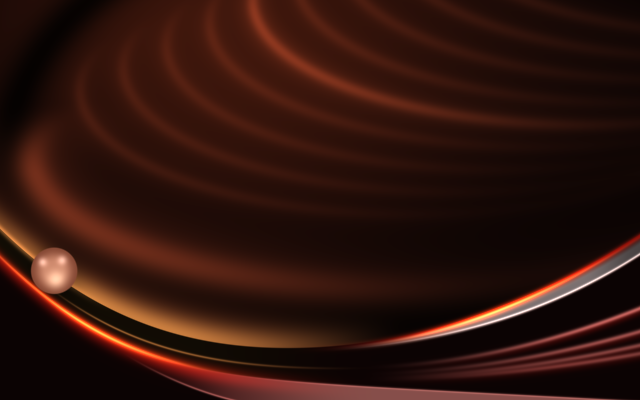
This background is drawn by a WebGL 1 fragment shader. Its source:

```glsl
precision highp float;

uniform vec2 u_resolution;

const vec3 BLACK = vec3(0.035, 0.012, 0.010);
const vec3 BROWN = vec3(0.235, 0.085, 0.045);
const vec3 COPPER = vec3(0.40, 0.165, 0.095);
const vec3 GOLD = vec3(0.80, 0.50, 0.25);
const vec3 EMBER = vec3(0.95, 0.27, 0.05);
const vec3 RED = vec3(0.50, 0.05, 0.03);
const vec3 ROSE = vec3(0.62, 0.36, 0.34);
const vec3 SILVER = vec3(0.48, 0.44, 0.44);

// Soft bell around zero
float bell(float d, float width) {
    return exp(-d * d / (width * width));
}

// Smooth coverage of the positive side
float cover(float d, float px) {
    return smoothstep(-px, px, d);
}

// Approximate signed distance to an ellipse
float ellipse(vec2 p, vec2 center, vec2 radii) {
    vec2 q = (p - center) / radii;
    float f = max(length(q), 0.001);
    return (f - 1.0) * f / max(length(q / radii), 0.001);
}

// Lower rim of the bowl
float rimHeight(float x) {
    float dx = x - 0.72;
    return 0.13 + (0.367 + 0.29 * max(-dx, 0.0)) * dx * dx;
}

// Outer sweep, falling from the left into a flat tail
float sweepHeight(float x) {
    return 0.08 - 0.052 * x + 0.278 * exp(-3.3 * x - 3.0 * x * x);
}

// One ripple, strongest at the lower left
float ripple(vec2 p, vec2 center, vec2 radii, float width) {
    vec2 q = (p - center) / radii;
    float d = ellipse(p, center, radii);
    float fade = (1.0 - smoothstep(-0.15, 0.45, q.y)) * (1.0 - smoothstep(-0.95, 0.4, q.x) * 0.85);
    return fade * (0.65 * bell(d, width) + 0.35 * bell(d, width * 2.6));
}

vec3 bowl(vec2 p) {
    vec2 g = (p - vec2(0.56, 0.92)) / vec2(0.62, 0.43);
    vec3 col = mix(BLACK, BROWN, exp(-dot(g, g)));

    // Stepped family of ripples
    for (int i = -4; i <= 4; i++) {
        float k = float(i);
        float strength = 0.30 + 0.50 * bell(k, 0.6);
        vec2 center = vec2(1.465, 1.0) + k * vec2(0.108, 0.056);
        col += COPPER * strength * ripple(p, center, vec2(0.833, 0.3125), 0.016);
    }

    // Dark groove and the broad wave inside it
    vec2 center = vec2(1.0, 0.604);
    float groove = ellipse(p, center, vec2(0.98, p.y > center.y ? 0.65 : 0.405));
    col *= 1.0 - 0.85 * bell(groove, 0.055);
    col += COPPER * 0.95 * ripple(p, center, vec2(0.92, 0.325), 0.042);

    // Gold light gathered on the rim
    float d = p.y - rimHeight(p.x);
    float along = smoothstep(-0.25, 0.25, p.x) * (1.0 - smoothstep(0.4, 1.02, p.x));
    col += COPPER * 0.5 * along * bell(d, 0.085);
    return mix(col, GOLD, along * bell(d, 0.045));
}

vec3 underside(vec2 p, float px) {
    float rim = rimHeight(p.x);
    float sweep = sweepHeight(p.x);
    float left = 1.0 - smoothstep(0.4, 0.95, p.x);
    vec3 col = vec3(0.045, 0.010, 0.010);

    // Olive band with a fine gold thread
    col = mix(col, vec3(0.065, 0.045, 0.015), left * cover(p.y - sweep, px));
    float thread = p.y - mix(sweep, rim, 0.42);
    col += GOLD * 0.6 * bell(thread, 0.003) * left * smoothstep(0.08, 0.3, p.x);

    // Rose ribbon along the bottom
    float u = min(p.x, 0.78) - 0.31;
    float fold = 0.115 - 0.6 * u + 0.64 * u * u;
    float ribbon = cover(sweep - p.y, px) * cover(p.y - fold, px) * smoothstep(0.28, 0.6, p.x);
    vec3 satin = mix(vec3(0.20, 0.06, 0.06), ROSE * 0.85, smoothstep(0.35, 0.95, p.x));
    col = mix(col, satin, ribbon);
    col += ROSE * 0.7 * bell(p.y - fold, 0.003) * smoothstep(0.3, 0.5, p.x);
    col += ROSE * 0.4 * bell(p.y - sweep, 0.003) * smoothstep(0.5, 0.9, p.x);

    // Glowing edge of the sweep
    float d = p.y - sweep;
    float heat = bell(p.x - 0.23, 0.2);
    col += RED * 0.8 * bell(d + 0.008, 0.022) * left;
    col += EMBER * heat * bell(d, 0.010) + GOLD * heat * bell(d, 0.004);

    // Fan of rose strands
    for (int i = 0; i < 4; i++) {
        float k = pow(0.6, float(i));
        float t = (p.x - 0.85) / 0.75;
        float strand = p.y - mix(0.04 + 0.04 * k, 0.085 + 0.144 * k, t * t);
        float fade = smoothstep(0.05, 0.95, t) * (0.45 + 0.55 * k);
        col += fade * (ROSE * bell(strand, 0.006) + RED * 0.35 * bell(strand + 0.008, 0.010));
    }

    // Silver ribbon rising to the right
    float lower = rim - 0.012 - 0.038 * smoothstep(0.85, 1.6, p.x);
    float t = clamp((p.y - lower) / (rim - lower), 0.0, 1.0);
    vec3 metal = mix(SILVER, RED * 0.5, smoothstep(0.45, 0.95, t));
    metal *= 1.0 - 0.4 * smoothstep(1.45, 1.6, p.x);
    col = mix(col, metal, cover(p.y - lower, px) * smoothstep(0.8, 1.25, p.x));
    col += vec3(0.75, 0.66, 0.64) * bell(p.y - lower, 0.004) * smoothstep(0.85, 1.3, p.x);
    return col;
}

vec3 pearl(vec2 q) {
    vec3 col = mix(vec3(0.80, 0.53, 0.42), vec3(0.53, 0.29, 0.21), smoothstep(0.35, 1.0, length(q)));
    col += vec3(0.30, 0.32, 0.28) * bell(length(q - vec2(0.08, -0.38)), 0.38);
    col += vec3(0.35) * bell(length(q - vec2(-0.5, 0.38)), 0.18);
    return col + vec3(0.32) * bell(length(q - vec2(0.35, 0.46)), 0.19);
}

void main() {
    vec2 p = gl_FragCoord.xy / u_resolution.y;
    float px = 1.0 / u_resolution.y;
    float d = p.y - rimHeight(p.x);
    vec3 col = mix(underside(p, px), bowl(p), cover(d, px));

    // Bright rim lines at both ends
    float heat = bell(p.x - 1.25, 0.19);
    col += EMBER * heat * bell(d + 0.008, 0.010) + GOLD * heat * bell(d + 0.008, 0.004);
    col += RED * 0.7 * bell(d + 0.004, 0.008) * smoothstep(0.7, 1.2, p.x);
    col += GOLD * 0.5 * bell(d, 0.010) * (1.0 - smoothstep(0.05, 0.3, p.x));

    // Pearl resting on the rim
    vec2 q = (p - vec2(0.1354, 0.323)) / 0.058;
    col *= 1.0 - 0.4 * bell(length(q - vec2(0.1, -0.15)), 1.1);
    col = mix(col, pearl(q), cover(1.0 - length(q), px / 0.058));
    gl_FragColor = vec4(clamp(col, 0.0, 1.0), 1.0);
}
```
